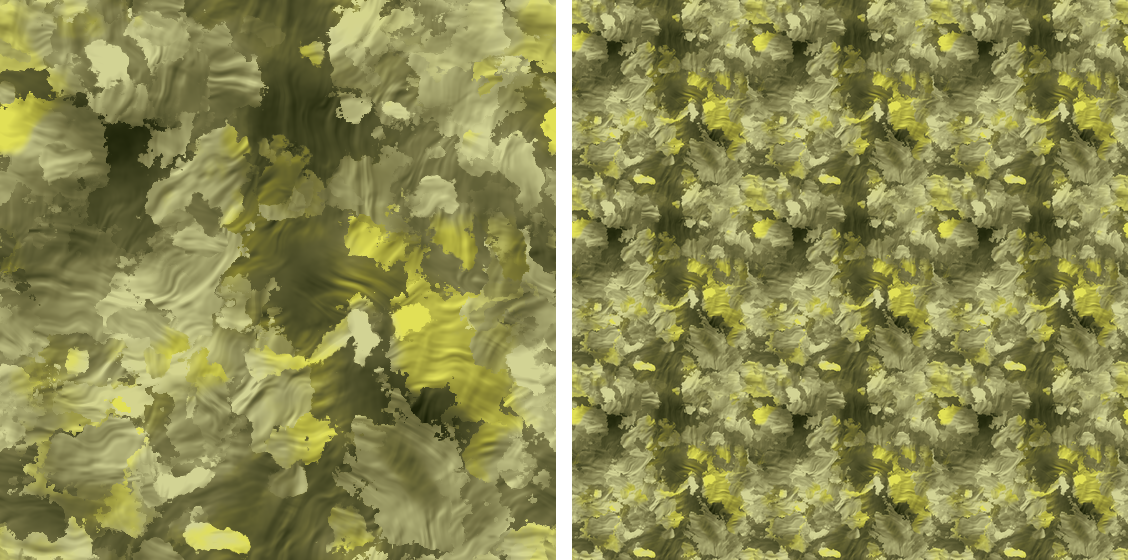
Left, the tile; right, the same tile 3 across and 3 down.
Write a WebGL 1 fragment shader that draws this texture.

```glsl
precision highp float;
uniform vec2 u_resolution;

#define EDGE_WARP 0.15
#define EDGE_RAG 1.25
#define EDGE_SOFT 0.003
#define STROKE_FREQ vec2(13.0, 50.0)
#define STROKE_DEPTH 1.0
#define LIGHT_STEP vec2(-0.0025, 0.004)
#define CLOUD_DEPTH 1.15
#define YELLOW_AMOUNT 1.0

const vec3 DARK_OLIVE = vec3(0.24, 0.25, 0.12);
const vec3 MID_OLIVE = vec3(0.46, 0.45, 0.27);
const vec3 PALE_KHAKI = vec3(0.74, 0.74, 0.51);
const vec3 YELLOW_TINT = vec3(1.07, 1.06, 0.58);

float hash(vec2 p) {
  return fract(sin(dot(p, vec2(127.1, 311.7))) * 43758.5453);
}

// Whole-number wrap, safe against rounding at the period
vec2 wrap(vec2 cell, float period) {
  return floor(mod(cell + 0.5, period));
}

// Value noise that wraps after a whole number of cells
float noise(vec2 p, float period, float seed) {
  vec2 i = floor(p), f = p - i;
  f = f * f * f * (f * (f * 6.0 - 15.0) + 10.0);
  vec2 a = wrap(i, period) + seed;
  vec2 b = wrap(i + 1.0, period) + seed;
  return mix(mix(hash(a), hash(vec2(b.x, a.y)), f.x),
             mix(hash(vec2(a.x, b.y)), hash(b), f.x), f.y);
}

float fbm(vec2 uv, float period, float gain, float seed) {
  float sum = 0.0, amp = 1.0, total = 0.0;
  for (int i = 0; i < 6; i++) {
    sum += amp * noise(uv * period, period, seed);
    total += amp;
    amp *= gain;
    period *= 2.0;
    seed += 7.3;
  }
  return sum / total;
}

mat2 rotation(float a) {
  return mat2(cos(a), -sin(a), sin(a), cos(a));
}

// Height of curved, crinkled bristle marks, local to one dab of paint
float bristles(vec2 d, mat2 turn, float bend, float seed) {
  vec2 r = turn * d;
  r.y += bend * r.x * r.x;
  r += 0.03 * noise(r * 21.0, 512.0, seed);
  return noise(r * STROKE_FREQ, 512.0, seed)
       + 0.5 * noise(r.yx * STROKE_FREQ * vec2(2.6, 0.9), 512.0, seed + 3.0)
       + 0.3 * noise(r * STROKE_FREQ * vec2(3.5, 2.2), 512.0, seed + 5.0);
}

// Lays one grid of dabs over paint = (tone, yellow, relief)
void dabs(inout vec3 paint, vec2 uv, vec2 warp, float rag, float cells, float seed,
          float presence, vec2 radii, vec2 tones, float soft) {
  vec2 p = (uv + warp) * cells;
  vec2 home = floor(p);
  for (int y = -1; y <= 1; y++) {
    for (int x = -1; x <= 1; x++) {
      vec2 cell = home + vec2(float(x), float(y));
      vec2 id = wrap(cell, cells) + seed;
      vec2 jitter = vec2(hash(id + 11.0), hash(id + 23.7));
      vec2 d = p - cell - mix(vec2(0.2), vec2(0.8), jitter);
      mat2 turn = rotation(6.2832 * hash(id + 31.3));
      float radius = mix(radii.x, radii.y, hash(id + 47.1));
      float gap = (length(turn * d * vec2(0.87, 1.25)) - radius + rag) / cells;
      if (hash(id) < presence && gap < soft) {
        vec2 q = d / cells - warp;
        float bend = 6.0 * (hash(id + 53.9) - 0.5);
        float local = 40.0 * hash(id + 61.7);
        float relief = bristles(q, turn, bend, local)
                     - bristles(q + LIGHT_STEP, turn, bend, local);
        float wash = noise(turn * q * vec2(8.0, 15.0), 512.0, local + 9.0);
        float cover = smoothstep(soft, -soft, gap);
        cover *= mix(0.45, 1.0, smoothstep(0.15, 0.6, wash));
        float tone = mix(tones.x, tones.y, hash(id + 71.3));
        tone += 0.3 * (wash - 0.5);
        float yellow = smoothstep(0.25, 0.7, hash(id + 83.1));
        paint = mix(paint, vec3(tone, yellow, relief), cover);
      }
    }
  }
}

vec3 ramp(float t) {
  vec3 low = mix(DARK_OLIVE, MID_OLIVE, min(t * 2.0, 1.0));
  return mix(low, PALE_KHAKI, clamp(t * 2.0 - 1.0, 0.0, 1.3));
}

void main() {
  vec2 uv = gl_FragCoord.xy / u_resolution;

  // Torn outlines: a wrapping warp bends them, a finer field frays them
  vec2 warp = EDGE_WARP * (vec2(fbm(uv, 6.0, 0.5, 2.0), fbm(uv, 6.0, 0.5, 91.0)) - 0.5);
  float rag = EDGE_RAG * clamp(fbm(uv, 14.0, 0.62, 33.0) - 0.5, -0.25, 0.25);

  // Soft ground first, then crisp dabs from large to small
  vec3 paint = vec3(0.2, 0.2, 0.0);
  dabs(paint, uv, warp, 0.0, 4.0, 5.0, 1.1, vec2(0.65, 0.8), vec2(-0.05, 0.4), 0.03);
  dabs(paint, uv, warp, rag, 4.0, 137.0, 0.6, vec2(0.4, 0.7), vec2(0.3, 0.75), EDGE_SOFT);
  dabs(paint, uv, warp, rag, 5.0, 263.0, 0.5, vec2(0.4, 0.7), vec2(0.45, 1.0), EDGE_SOFT);
  dabs(paint, uv, warp, -rag, 8.0, 389.0, 0.4, vec2(0.35, 0.7), vec2(0.3, 1.0), EDGE_SOFT);
  dabs(paint, uv, warp, rag, 13.0, 517.0, 0.25, vec2(0.3, 0.65), vec2(0.4, 1.0), EDGE_SOFT);

  // Broad shade, yellow glaze and raking light
  float cloud = fbm(uv, 4.0, 0.5, 17.0) - 0.5;
  float tone = paint.x + CLOUD_DEPTH * cloud + 0.04;
  tone += STROKE_DEPTH * paint.z * mix(0.5, 1.0, clamp(tone * 1.5, 0.0, 1.0));
  float glaze = smoothstep(0.4, 0.6, fbm(uv + warp * 0.5, 6.0, 0.5, 57.0));
  float yellow = YELLOW_AMOUNT * paint.y * glaze * smoothstep(0.0, 0.6, tone);
  vec3 color = ramp(max(tone + 0.08 * yellow, -0.3)) * mix(vec3(1.0), YELLOW_TINT, yellow);
  gl_FragColor = vec4(clamp(color, 0.0, 1.0), 1.0);
}
```
